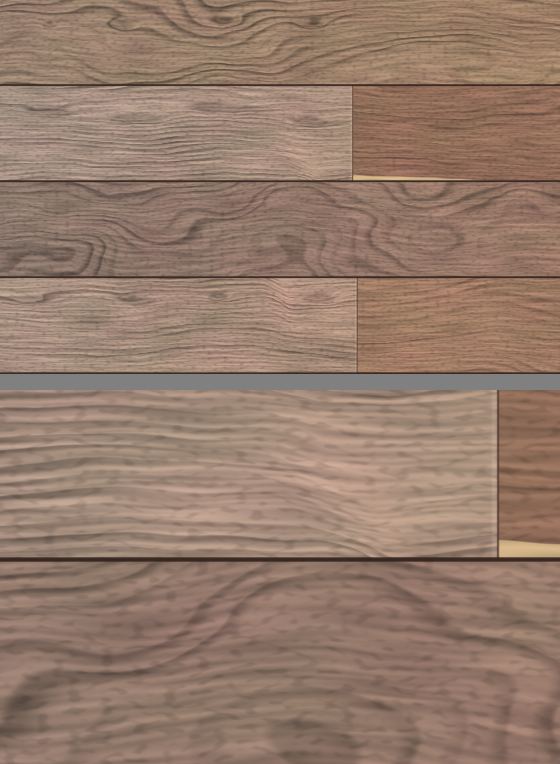
Top: the whole. Bottom: its middle third, enlarged.
Write a WebGL 1 fragment shader that draws this texture.

```glsl
precision highp float;
// Walnut plank floor: four rows of boards with figured grain, knots, staggered joints and a sapwood edge.

uniform vec2 u_resolution;

#define ROW_PITCH 0.2568
#define FIRST_SEAM 0.002
#define JOINT_X 0.955
#define JOINT_STEP 0.006
#define SEAM_HALF 0.0017
#define JOINT_HALF 0.0008
#define CURL_X 0.80
#define STREAK_GAIN 0.26
#define PORE_GAIN 0.11
#define KNOT_SPACING 0.23
#define SAPWOOD_HEIGHT 0.017
#define SEAM_COLOR vec3(0.19, 0.13, 0.11)

float hash(vec2 p) {
  return fract(sin(dot(p, vec2(127.1, 311.7))) * 43758.55);
}

vec2 gradient(vec2 cell) {
  float angle = 6.2832 * hash(cell);
  return vec2(cos(angle), sin(angle));
}

// Gradient noise, about -0.7 to 0.7
float noise(vec2 p) {
  vec2 i = floor(p), f = fract(p);
  vec2 u = f * f * f * (f * (f * 6.0 - 15.0) + 10.0);
  vec2 e = vec2(1.0, 0.0);
  float low = mix(dot(gradient(i), f), dot(gradient(i + e.xy), f - e.xy), u.x);
  float high = mix(dot(gradient(i + e.yx), f - e.yx), dot(gradient(i + e.xx), f - e.xx), u.x);
  return mix(low, high, u.y);
}

// Base tone of each board, drifting from cool to warm along the row
vec3 boardTone(float row, float right, float along) {
  if (row > 2.5) return mix(vec3(0.59, 0.50, 0.43), vec3(0.62, 0.50, 0.40), along);
  if (row > 1.5) return mix(mix(vec3(0.65, 0.57, 0.52), vec3(0.69, 0.56, 0.48), along), vec3(0.56, 0.42, 0.345), right);
  if (row > 0.5) return mix(vec3(0.54, 0.46, 0.42), vec3(0.59, 0.46, 0.395), along);
  return mix(mix(vec3(0.65, 0.56, 0.50), vec3(0.67, 0.54, 0.46), along), vec3(0.61, 0.47, 0.38), right);
}

// Knots along a board: x = lift of the grain, y = darkness
vec2 knots(vec2 p, float t, float row) {
  vec2 sum = vec2(0.0);
  for (int i = 0; i < 4; i++) {
    vec2 key = vec2(float(i) + 3.0, row * 7.0 + 1.0);
    float size = hash(key + 5.3);
    vec2 center = vec2((float(i) + 0.15 + 0.6 * hash(key)) * KNOT_SPACING, 0.55 + 0.25 * hash(key + 9.1));
    vec2 d = vec2(p.x - center.x, (t - center.y) * ROW_PITCH);
    d.y += 0.008 * noise(p * 18.0);
    float e = length(d / vec2(mix(0.014, 0.085, size * size), mix(0.009, 0.014, size)));
    float rim = exp(-22.0 * (e - 0.9) * (e - 0.9));
    sum += vec2(exp(-0.5 * e * e), 0.6 * (1.0 - smoothstep(0.6, 1.0, e)) + 0.6 * rim);
  }
  return sum;
}

void main() {
  vec2 p = gl_FragCoord.xy / u_resolution.y;
  float along = gl_FragCoord.x / u_resolution.x;
  float pixel = 1.0 / u_resolution.y;

  // Board layout: even rows have a joint, odd rows run through
  float level = (p.y - FIRST_SEAM) / ROW_PITCH;
  float row = clamp(floor(level), 0.0, 3.0);
  float t = level - row;
  float jointed = 1.0 - mod(row, 2.0);
  float joint = JOINT_X - JOINT_STEP * row;
  float right = jointed * step(joint, p.x);
  float straight = jointed * (1.0 - right);
  float top = step(2.5, row);
  vec2 seed = vec2(17.3, 9.7) * (row * 2.0 + right + 1.0);

  // Figure: fine lines on straight boards, broad arches on the others
  vec2 wobble = 0.004 * vec2(noise(p * vec2(12.0, 30.0)), noise(p * vec2(14.0, 45.0) + 4.0));
  vec2 q = p + wobble;
  float arch = noise(q * vec2(2.0, 4.2) + seed) + 0.25 * noise(q * vec2(6.0, 10.0) + seed);
  float density = mix(mix(26.0, 34.0, top), 72.0, straight) + 20.0 * right;
  float bend = mix(mix(8.0, 6.0, top), 3.5, straight) - 4.0 * right;
  float figure = q.y * density + bend * arch;

  // Curl: a pale crease where straight grain sweeps downward
  float fromCurl = p.x - CURL_X - 0.10 * (0.4 - t) + 0.03 * noise(p * 9.0);
  float curlArea = straight * mix(smoothstep(0.25, 0.8, t), 1.0 - smoothstep(0.15, 0.75, t), step(1.0, row));
  figure += 2.8 * curlArea * smoothstep(-0.06, 0.02, fromCurl) * exp(-7.0 * max(fromCurl, 0.0));

  vec2 knot = knots(p, t, row) * (1.0 - right) * mix(0.3, 0.9, max(straight, top * 0.8));
  figure += 1.8 * knot.x;

  // Growth rings darken slowly, then end sharply; arches show thinner lines
  float phase = fract(figure);
  float ring = smoothstep(mix(0.4, 0.15, straight), 0.82, phase) * (1.0 - smoothstep(0.84, 1.0, phase));
  float strength = clamp(0.5 + 1.5 * noise(vec2(p.x * 2.2, figure * 0.45) + seed), 0.05, 1.1);
  float contrast = mix(0.25, 0.32, top) - 0.06 * right;

  // Fine streaks and short pores
  float streak = noise(vec2(p.x * 9.0, q.y * 120.0 + figure) + seed);
  float cloud = noise(p * vec2(2.5, 8.0) + seed + 31.0);
  float grit = noise(vec2(p.x * 70.0, q.y * 165.0 + 0.5 * figure) + seed);
  float pore = smoothstep(0.0, 0.45, grit);

  vec3 color = boardTone(row, right, along);
  color *= 1.045 - contrast * ring * strength + STREAK_GAIN * streak + 0.08 * cloud;
  color *= 1.0 - PORE_GAIN * pore;
  color *= 1.0 - 0.19 * min(knot.y, 1.2);
  color += vec3(0.05, 0.035, 0.03) * curlArea * exp(-900.0 * fromCurl * fromCurl);
  color += vec3(0.02, -0.01, 0.01) * noise(p * vec2(6.0, 12.0) + 50.0);

  // Tapering sapwood strip on the upper jointed row
  float strip = SAPWOOD_HEIGHT * (1.0 - (p.x - joint) / 0.43) + 0.003 * noise(p * vec2(14.0, 3.0));
  float sapwood = right * step(1.5, row) * (1.0 - smoothstep(-pixel, pixel, t * ROW_PITCH - strip));
  color = mix(color, vec3(0.82, 0.70, 0.53) * (1.0 + 0.15 * streak), sapwood);

  // Joints with a pale bevel, then the dark row seams
  float jointDistance = p.x - joint;
  float bevel = 1.0 - smoothstep(0.001, 0.004, abs(jointDistance + 0.003));
  color += 0.05 * jointed * bevel;
  float jointLine = jointed * (1.0 - smoothstep(JOINT_HALF - 0.5 * pixel, JOINT_HALF + pixel, abs(jointDistance)));
  color = mix(color, SEAM_COLOR * 1.6, 0.7 * jointLine);
  float seamDistance = abs(level - floor(level + 0.5)) * ROW_PITCH;
  color *= 1.0 - 0.12 * exp(-seamDistance * 350.0);
  float seam = 1.0 - smoothstep(SEAM_HALF - 0.5 * pixel, SEAM_HALF + pixel, seamDistance);
  color = mix(color, SEAM_COLOR, 0.9 * seam);

  gl_FragColor = vec4(clamp(color, 0.0, 1.0), 1.0);
}
```
